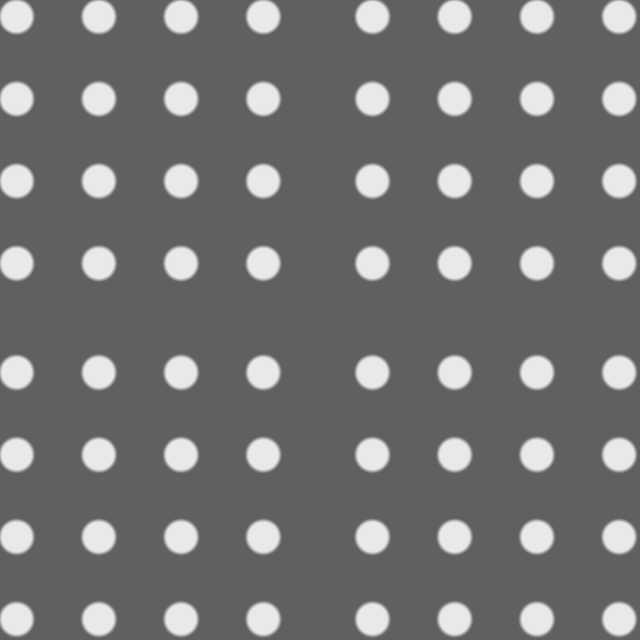
Give the GLSL for this pattern, as a WebGL 2 fragment shader.

```glsl
#version 300 es
precision highp float;

uniform vec2 u_resolution;
out vec4 fragColor;

const vec3 GROUND_COLOR = vec3(0.378);
const vec3 DOT_COLOR = vec3(0.914);

const float DOTS_PER_BLOCK = 4.0;
const float DOT_SPACING = 0.1285;
const float BLOCK_PITCH = 0.556;
const float FIRST_DOT = 0.026;
const float DOT_RADIUS = 0.0262;
const float EDGE_SOFTNESS = 0.0042;

// Offset to the nearest dot centre in a grid of evenly spaced blocks
vec2 nearestDotOffset(vec2 p, float spacing, float pitch, float count) {
    float halfSpacing = 0.5 * spacing;
    vec2 local = mod(p + halfSpacing, pitch) - halfSpacing;
    vec2 index = clamp(floor(local / spacing + 0.5), 0.0, count - 1.0);
    return local - index * spacing;
}

// Soft coverage of a disc centred on the origin
float discMask(vec2 p, float radius, float softness) {
    return 1.0 - smoothstep(radius - softness, radius + softness, length(p));
}

void main() {
    float canvasSize = min(u_resolution.x, u_resolution.y);
    vec2 p = gl_FragCoord.xy / canvasSize;

    // Measure from the top left dot, with rows running downward
    vec2 fromTopLeft = vec2(p.x, u_resolution.y / canvasSize - p.y);
    vec2 offset = nearestDotOffset(fromTopLeft - FIRST_DOT, DOT_SPACING,
                                   BLOCK_PITCH, DOTS_PER_BLOCK);

    // Keep the edge at least one pixel wide on small canvases
    float softness = max(EDGE_SOFTNESS, 0.75 / canvasSize);
    float dotMask = discMask(offset, DOT_RADIUS, softness);

    fragColor = vec4(mix(GROUND_COLOR, DOT_COLOR, dotMask), 1.0);
}
```
